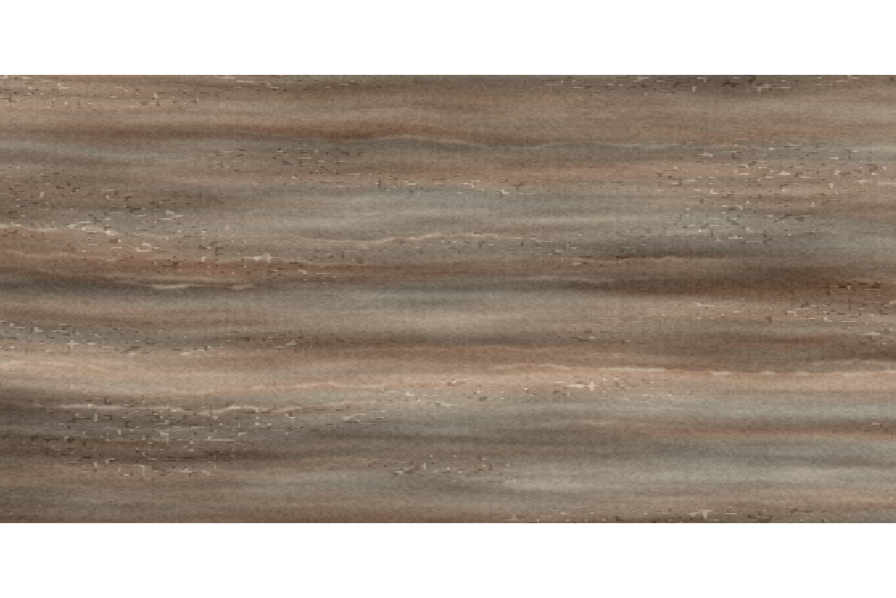
Reproduce this texture procedurally as a Shadertoy shader.

```glsl
#define MARGIN 0.125
#define DARK vec3(0.425, 0.355, 0.295)
#define LIGHT vec3(0.650, 0.590, 0.520)
#define VEIN_COLOR vec3(0.780, 0.710, 0.630)
#define RUST vec3(0.030, -0.006, -0.020)
#define VEIN_COUNT 26
#define VEIN_WIDTH 0.0042
#define WARP 0.045
#define CONTRAST 2.0
#define GRAIN 0.065

float hash(vec2 p) {
    return fract(sin(dot(p, vec2(127.1, 311.7))) * 43758.5453);
}

float noise(vec2 p) {
    vec2 cell = floor(p), f = fract(p);
    f = f * f * (3.0 - 2.0 * f);
    float low = mix(hash(cell), hash(cell + vec2(1, 0)), f.x);
    float high = mix(hash(cell + vec2(0, 1)), hash(cell + vec2(1, 1)), f.x);
    return mix(low, high, f.y);
}

// Layered noise; the scale passed in sets the stretch
float fbm(vec2 p) {
    float sum = 0.0, weight = 0.5;
    for (int i = 0; i < 5; i++) {
        sum += weight * noise(p);
        p = p * 2.03 + vec2(17.3, 9.1);
        weight *= 0.54;
    }
    return sum / 1.037;
}

float band(float h, float center, float width) {
    float d = (h - center) / width;
    return exp(-d * d);
}

// Height within the bedding, gently folded and more so near the top
float beddingHeight(vec2 p) {
    float fold = noise(p * vec2(2.4, 3.5) + 4.0) - 0.5;
    float ripple = noise(p * vec2(8.0, 7.0) + 31.0) - 0.5;
    float amount = mix(0.55, 1.0, smoothstep(0.4, 0.9, p.y));
    return p.y + amount * (WARP * fold + 0.011 * ripple);
}

// x: bright broken line, y: soft halo beneath it
vec2 veins(float x, float h) {
    vec2 result = vec2(0);
    for (int i = 0; i < VEIN_COUNT; i++) {
        float id = float(i);
        float seed = hash(vec2(id, 5.7));
        float center = (id + seed) / float(VEIN_COUNT);
        float wobble = 0.014 * (noise(vec2(x * 11.0, id * 7.0)) - 0.5)
                     + 0.006 * (noise(vec2(x * 45.0, id * 3.0)) - 0.5);
        float d = h - center - wobble;
        float reach = smoothstep(0.42, 0.75, noise(vec2(x * 2.3 + seed * 40.0, id * 5.0)));
        float breaks = smoothstep(0.2, 0.7, noise(vec2(x * 28.0, id * 9.0)));
        float strength = reach * mix(0.25, 1.0, seed * seed);
        float line = band(d, 0.0, VEIN_WIDTH * mix(0.6, 1.2, breaks));
        float halo = exp(-abs(d) * 65.0) * smoothstep(0.003, -0.003, d);
        result = max(result, strength * vec2(line * mix(0.35, 1.0, breaks), halo));
    }
    return result;
}

vec3 travertine(vec2 p) {
    float h = beddingHeight(p);

    // Broad light and dark beds
    float tone = 0.45
        + 0.33 * band(h, 0.69, 0.045) - 0.36 * band(h, 0.56, 0.065)
        - 0.16 * band(h, 0.43, 0.05) + 0.26 * band(h, 0.32, 0.05)
        - 0.14 * band(h, 0.20, 0.05) + 0.14 * band(h, 0.06, 0.05)
        - 0.15 * band(h, 0.97, 0.05);

    // Fine strata and cloudy patches
    tone += CONTRAST * (fbm(vec2(p.x * 0.9, h * 13.0)) - 0.5);
    tone += 0.40 * (noise(vec2(p.x * 4.0, h * 60.0)) - 0.5);
    tone += 0.45 * (fbm(p * vec2(5.0, 14.0) + 50.0) - 0.5);
    vec3 color = mix(DARK, LIGHT, clamp(tone, -0.25, 1.15));

    // Rusty and grey-green layers
    float hue = fbm(vec2(p.x * 1.1 + 70.0, h * 19.0)) - 0.5;
    color += RUST * clamp(hue * 4.0, -0.9, 1.0);

    // Pale veins
    vec2 vein = veins(p.x, h);
    color += vein.y * (RUST + 0.035);
    color = mix(color, VEIN_COLOR, 0.72 * vein.x);

    // Clustered pits and mineral flecks
    float cluster = smoothstep(0.48, 0.75, noise(vec2(p.x * 3.0, h * 17.0) + 90.0));
    float pits = smoothstep(0.73, 0.92, noise(p * vec2(85.0, 150.0)));
    float flecks = smoothstep(0.76, 0.94, noise(p * vec2(75.0, 140.0) + 200.0));
    color -= 0.10 * pits * mix(0.25, 1.0, cluster);
    color += 0.15 * flecks * mix(0.1, 1.0, cluster);

    // Stone grain
    return color + GRAIN * (noise(p * vec2(170.0, 230.0) + 11.0) - 0.5);
}

void mainImage(out vec4 fragColor, in vec2 fragCoord) {
    vec2 canvas = fragCoord / iResolution.y;
    vec2 slab = (canvas - vec2(0.0, MARGIN)) / (1.0 - 2.0 * MARGIN);

    // Slab between white margins
    float edge = 0.5 - MARGIN - abs(canvas.y - 0.5);
    float pixel = 0.5 / iResolution.y;
    float inside = smoothstep(-pixel, pixel, edge);
    fragColor = vec4(mix(vec3(1), travertine(slab), inside), 1.0);
}
```
